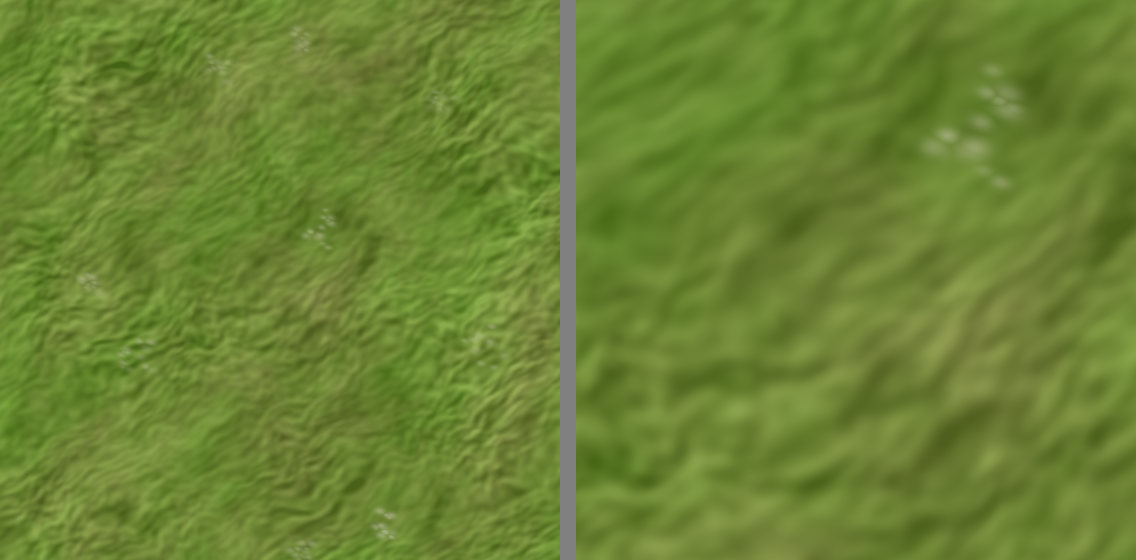
Left: the whole. Right: its middle third, enlarged.
Give the GLSL for this texture, as a Shadertoy shader.

```glsl
// Soft mossy meadow seen from above: diagonal swaths, small lit tufts,
// short dark furrows and sparse clusters of pale blossoms.
// Stretched gradient noise sets tone and hue; hashed loops scatter the flowers.

#define BASE_GREEN  vec3(0.420, 0.524, 0.198)
#define TONE_STEP   vec3(0.046, 0.047, 0.036)
#define HUE_STEP    vec3(-0.056, 0.020, -0.048)
#define BLOSSOM     vec3(0.74, 0.75, 0.62)
#define SWATH_ANGLE 0.82
#define TUFT_ANGLE  0.55
#define SWATH_GAIN  2.0
#define PATCH_GAIN  1.7
#define TUFT_GAIN   1.9
#define RELIEF_GAIN 1.5
#define CLUSTERS    9
#define PETALS      13

vec2 hash2(vec2 p) {
    vec3 h = fract(vec3(p.xyx) * vec3(0.1031, 0.1030, 0.0973));
    h += dot(h, h.yzx + 33.33);
    return fract((h.xx + h.yz) * h.zy);
}

float cornerSlope(vec2 cell, vec2 offset) {
    float a = 6.2832 * hash2(cell + 200.0).x;
    return dot(vec2(cos(a), sin(a)), offset);
}

// Gradient noise centred on zero
float noise(vec2 p) {
    vec2 i = floor(p), f = fract(p);
    vec2 u = f * f * f * (f * (f * 6.0 - 15.0) + 10.0);
    vec2 e = vec2(1.0, 0.0);
    float low  = mix(cornerSlope(i, f), cornerSlope(i + e, f - e), u.x);
    float high = mix(cornerSlope(i + e.yx, f - e.yx), cornerSlope(i + 1.0, f - 1.0), u.x);
    return mix(low, high, u.y);
}

// Coordinates along and across a direction
vec2 alongAcross(vec2 p, float angle) {
    float c = cos(angle), s = sin(angle);
    return vec2(c * p.x + s * p.y, c * p.y - s * p.x);
}

// Height of the small tufts
float tufts(vec2 p) {
    vec2 q = alongAcross(p, TUFT_ANGLE);
    return noise(q * vec2(23.0, 41.0) + 7.0)
         + 0.65 * noise(q * vec2(48.0, 78.0) + 31.0);
}

// Short dark grooves following the swaths
float furrows(vec2 q, vec2 p) {
    float line = 1.0 - smoothstep(0.0, 0.07, abs(noise(q * vec2(1.8, 5.5) + 53.0)));
    return line * smoothstep(0.08, 0.35, noise(p * 4.5 + 17.0));
}

// Coverage of the scattered pale blossoms
float blossoms(vec2 p) {
    float cover = 0.0;
    for (int c = 0; c < CLUSTERS; c++) {
        vec2 seed = vec2(float(c) * 7.0 + 3.0, 11.0);
        vec2 centre = hash2(seed);
        float spread = mix(0.018, 0.055, hash2(seed + 5.0).x);
        float strength = mix(0.3, 0.75, hash2(seed + 9.0).y);
        for (int k = 0; k < PETALS; k++) {
            vec2 id = seed + vec2(float(k) * 3.0, 40.0);
            vec2 jitter = hash2(id) + hash2(id + 70.0) - 1.0;
            vec2 d = alongAcross(p - centre - jitter * spread, TUFT_ANGLE - 0.8);
            float size = mix(0.004, 0.008, hash2(id + 130.0).x);
            float petal = exp(-dot(d * vec2(0.75, 1.2), d * vec2(0.75, 1.2)) / (size * size));
            cover = max(cover, petal * strength * mix(0.4, 1.0, hash2(id + 190.0).y));
        }
    }
    return cover;
}

void mainImage(out vec4 fragColor, in vec2 fragCoord) {
    vec2 uv = fragCoord / iResolution.y;

    // Bend the ground so the swaths wander
    vec2 p = uv + 0.035 * vec2(noise(uv * 5.0 + 3.0), noise(uv * 5.0 + 91.0));
    p += 0.008 * vec2(noise(uv * 19.0 + 13.0), noise(uv * 19.0 + 67.0));
    vec2 q = alongAcross(p, SWATH_ANGLE);

    // Layered brightness, from broad swaths to lit tuft edges
    float height = tufts(p);
    float relief = height - tufts(p + vec2(0.005, -0.007));
    float rough = 0.75 + 0.9 * smoothstep(-0.3, 0.45, noise(p * 4.0 + 141.0));
    float tone = SWATH_GAIN * noise(q * vec2(2.6, 6.5) + 23.0)
               + PATCH_GAIN * noise(q * vec2(8.0, 17.0) + 47.0)
               + rough * (TUFT_GAIN * height + RELIEF_GAIN * relief) * 0.8
               - 1.5 * furrows(q, p);

    // Fresh green against olive, in broad and small patches
    float hue = noise(q * vec2(2.5, 5.0) + 111.0)
              + 0.6 * noise(q * vec2(9.0, 14.0) + 77.0)
              + 0.35 * noise(q * vec2(26.0, 38.0) + 59.0);

    vec3 color = BASE_GREEN + TONE_STEP * clamp(tone, -3.0, 3.0) + HUE_STEP * hue;
    color = mix(color, BLOSSOM, blossoms(uv));
    fragColor = vec4(clamp(color, 0.0, 1.0), 1.0);
}
```
